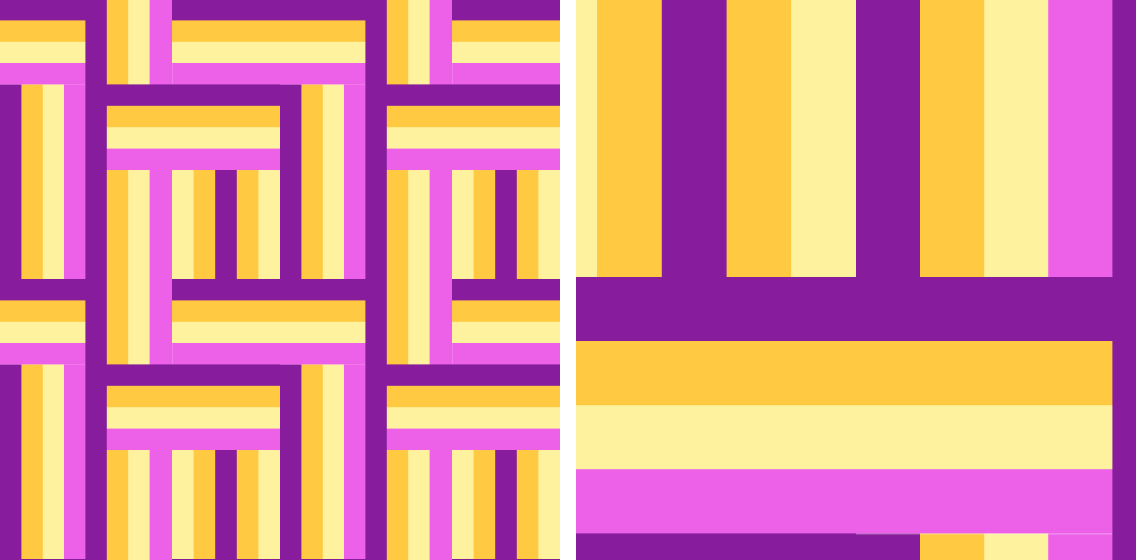
Left, the full canvas; right, a detail of the centre.
This pattern is drawn by a WebGL 2 fragment shader. Its source:

```glsl
#version 300 es
precision highp float;
// Interlocking basket weave of four-colour stripes, running across and down.

#define REPEATS 2.0        // tiles across and down
#define STRIPE 0.0763      // stripe width, in tiles
#define WIDE_END 0.6146    // right edge of the slightly wider pink upright
#define ROW_SHIFT 0.0036   // vertical offset of the weave, in tiles
#define SEAM_WIDTH 0.0013  // hairline where strips butt together
#define SEAM_LIGHT 0.4     // brightness of that hairline
#define SAMPLES 5          // edge smoothing samples per axis

uniform vec2 u_resolution;
out vec4 fragColor;

const vec3 PURPLE = vec3(0.53, 0.11, 0.61);
const vec3 ORANGE = vec3(1.00, 0.79, 0.26);
const vec3 YELLOW = vec3(1.00, 0.95, 0.62);
const vec3 PINK   = vec3(0.93, 0.38, 0.91);

// Stripe colours cycle twice, then mirror about a purple centre.
vec3 stripeColor(int i) {
    int band = i < 8 ? i % 4 : abs(i - 10);
    return band == 0 ? PURPLE : band == 1 ? ORANGE : band == 2 ? YELLOW : PINK;
}

// Upright stripe under x: eight from the left, five narrow ones after them.
int columnAt(float x) {
    if (x < WIDE_END) return min(int(x / STRIPE), 7);
    return 8 + min(int(5.0 * (x - WIDE_END) / (1.0 - WIDE_END)), 4);
}

vec3 weave(vec2 tile) {
    int column = columnAt(tile.x);
    int row = int(tile.y / STRIPE);

    // Level strips pass behind the uprights in the first and second bands.
    bool level = row < 4 ? (column < 4 || column > 7)
                         : (row < 8 && column > 4);
    vec3 color = stripeColor(level ? row : column);

    // Pale hairlines beside and below the upper pink strip.
    float below = tile.y - 4.0 * STRIPE;
    float beside = tile.x - WIDE_END;
    bool seamBelow = column < 4 && below >= 0.0 && below < SEAM_WIDTH;
    bool seamBeside = row == 3 && beside >= 0.0 && beside < SEAM_WIDTH;
    return mix(color, vec3(1.0), seamBelow || seamBeside ? SEAM_LIGHT : 0.0);
}

void main() {
    // Average a small grid of samples inside the pixel.
    vec3 sum = vec3(0.0);
    for (int j = 0; j < SAMPLES; j++) {
        for (int i = 0; i < SAMPLES; i++) {
            vec2 offset = (vec2(i, j) + 0.5) / float(SAMPLES) - 0.5;
            vec2 uv = (gl_FragCoord.xy + offset) / u_resolution;
            vec2 tile = fract(vec2(uv.x, 1.0 - uv.y) * REPEATS + vec2(0.0, ROW_SHIFT));
            sum += weave(tile);
        }
    }
    fragColor = vec4(sum / float(SAMPLES * SAMPLES), 1.0);
}
```
